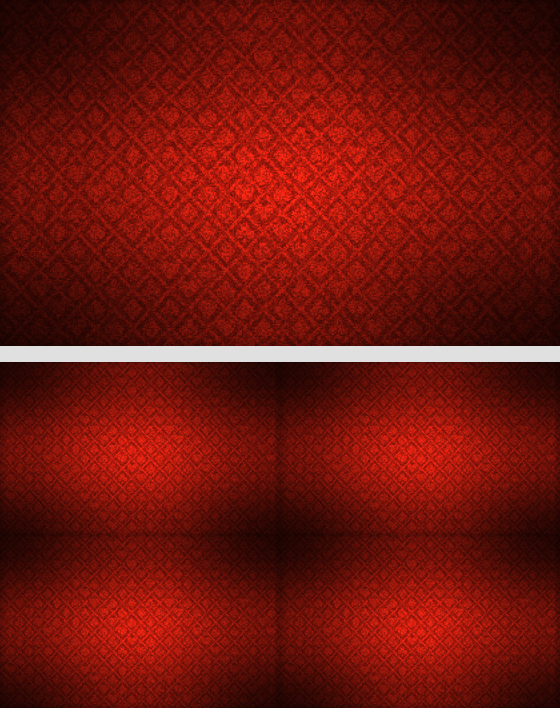
Top: one tile. Bottom: repeated 2 by 2.
A WebGL 2 fragment shader for this pattern:

```glsl
#version 300 es
precision highp float;
// Red card-table felt: a diagonal lattice of card suits under a soft spotlight.

uniform vec2 u_resolution;
out vec4 fragColor;

const vec2 REPEATS = vec2(15.0, 9.0);        // lattice cells across and down
const vec2 PHASE = vec2(0.06, -0.04);        // lattice shift, in cells
const vec2 GRAIN_GRID = vec2(420.0, 260.0);  // felt grains across and down
const vec3 GROUND = vec3(0.68, 0.100, 0.050);
const vec3 MOTIF = vec3(0.87, 0.135, 0.068);
const float LINE_HALF = 0.045;               // half line width, in cells
const float SOFTNESS = 0.022;                // edge blur, in cells
const float GRAIN = 0.62;
const vec2 LIGHT_CENTRE = vec2(0.5, 0.47);
const float LIGHT_FALL = 0.82;
const float LIGHT_POWER = 1.7;
const float RIM_WIDTH = 0.025;
const float RIM_SHADE = 0.78;

float hash(vec2 p) {
  return fract(sin(dot(p, vec2(12.9898, 78.233))) * 43758.5453);
}

// Value noise that wraps after "period" cells
float wrapNoise(vec2 p, vec2 period) {
  vec2 i = floor(p), f = fract(p);
  vec2 a = mod(i, period), b = mod(i + 1.0, period);
  f = f * f * (3.0 - 2.0 * f);
  return mix(mix(hash(a), hash(vec2(b.x, a.y)), f.x),
             mix(hash(vec2(a.x, b.y)), hash(b), f.x), f.y);
}

// Suit distances: cell units, centred on the origin
float diamond(vec2 p) {
  return (abs(p.x) / 0.25 + abs(p.y) / 0.29 - 1.0) * 0.19;
}

float heart(vec2 p, float size) {
  p = vec2(abs(p.x), p.y) / size + vec2(0.0, 0.55);
  if (p.x + p.y > 1.0) return (length(p - vec2(0.25, 0.75)) - 0.3536) * size;
  float edge = min(length(p - vec2(0.0, 1.0)), length(p - 0.5 * max(p.x + p.y, 0.0)));
  return edge * sign(p.x - p.y) * size;
}

float stem(vec2 p) {
  float flare = max(-0.12 - p.y, 0.0);
  return max(abs(p.x) - 0.02 - 5.6 * flare * flare, abs(p.y + 0.13) - 0.13);
}

float club(vec2 p) {
  float leaves = min(length(p - vec2(0.0, 0.13)),
                     length(vec2(abs(p.x), p.y) - vec2(0.135, -0.05)));
  return min(leaves - 0.118, stem(p));
}

float spade(vec2 p) {
  return min(heart(vec2(p.x, 0.03 - p.y), 0.41), stem(p));
}

float suitDistance(vec2 p, float suit) {
  if (suit < 0.5) return diamond(p);
  if (suit < 1.5) return club(p);
  if (suit < 2.5) return heart(p, 0.43);
  return spade(p);
}

// Spotlight built from periodic distances, with a narrow shaded rim
float spotlight(vec2 uv) {
  float r = length(sin(3.14159 * (uv - LIGHT_CENTRE))) / sqrt(2.0);
  vec2 rim = min(uv, 1.0 - uv);
  float shade = mix(RIM_SHADE, 1.0, smoothstep(0.0, RIM_WIDTH, min(rim.x, rim.y)));
  return (1.0 - LIGHT_FALL * pow(r, LIGHT_POWER)) * shade;
}

void main() {
  vec2 uv = gl_FragCoord.xy / u_resolution;
  vec2 p = uv * REPEATS - PHASE;
  float soft = max(SOFTNESS, 0.8 * REPEATS.y / u_resolution.y);

  // Diagonal cells: suits advance along one axis and repeat along the other
  vec2 diag = vec2(p.x + p.y, p.x - p.y);
  vec2 id = floor(diag);
  vec2 centre = 0.5 * vec2(id.x + id.y + 1.0, id.x - id.y);
  vec2 wrapped = mod(centre + 0.25, REPEATS) - 0.25;
  float suit = mod(floor(wrapped.x + wrapped.y), 4.0);

  // Lattice lines and suit share one colour
  vec2 toLine = abs(fract(diag + 0.5) - 0.5) / sqrt(2.0);
  float d = min(min(toLine.x, toLine.y) - LINE_HALF, suitDistance(p - centre, suit));
  vec3 color = mix(MOTIF, GROUND, smoothstep(-soft, soft, d));

  // Felt grain and light
  float grain = wrapNoise(uv * GRAIN_GRID, GRAIN_GRID) - 0.5;
  color *= (1.0 + GRAIN * grain) * spotlight(uv);
  fragColor = vec4(color, 1.0);
}
```
